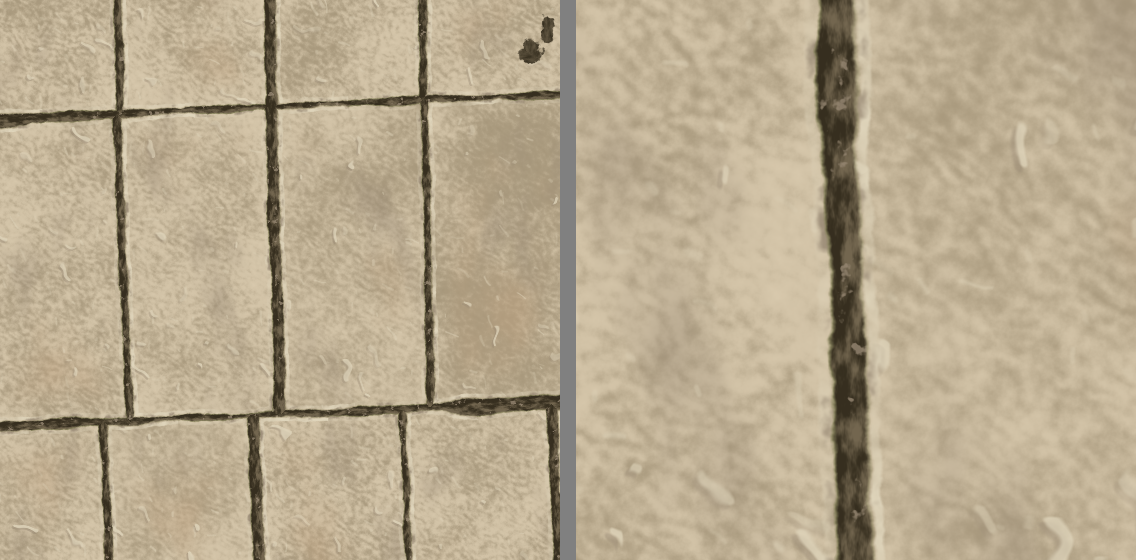
Left, the full canvas; right, a detail of the centre.
This texture is drawn by a WebGL 2 fragment shader. Its source:

```glsl
#version 300 es
precision highp float;
// Weathered sandstone paving: three courses of upright slabs with dark, ragged joints.
uniform vec2 u_resolution;
out vec4 fragColor;

const vec3 SAND_LIGHT = vec3(0.83, 0.77, 0.66);
const vec3 SAND_DARK = vec3(0.66, 0.60, 0.49);
const vec3 CREAM = vec3(0.88, 0.84, 0.74);
const vec3 CLAY = vec3(0.74, 0.63, 0.50);
const vec3 GREY = vec3(0.59, 0.53, 0.45);
const vec3 MOSS = vec3(0.50, 0.49, 0.33);
const vec3 SOIL = vec3(0.45, 0.40, 0.31);
const vec3 GAP = vec3(0.21, 0.18, 0.12);

vec2 hash2(vec2 p) {
  vec3 q = fract(p.xyx * vec3(0.1031, 0.1030, 0.0973));
  q += dot(q, q.yzx + 33.33);
  return fract((q.xx + q.yz) * q.zy);
}
vec2 gradient(vec2 cell) {
  float angle = 6.2832 * hash2(cell).x;
  return vec2(cos(angle), sin(angle));
}
// Gradient noise, roughly -0.7 to 0.7.
float noise(vec2 p) {
  vec2 i = floor(p), f = fract(p), e = vec2(0.0, 1.0);
  vec2 w = f * f * f * (f * (f * 6.0 - 15.0) + 10.0);
  float low = mix(dot(gradient(i), f), dot(gradient(i + e.yx), f - e.yx), w.x);
  float high = mix(dot(gradient(i + e.xy), f - e.xy), dot(gradient(i + e.yy), f - e.yy), w.x);
  return mix(low, high, w.y);
}
float fbm(vec2 p) {
  float sum = 0.0, gain = 0.6;
  for (int i = 0; i < 4; i++) {
    sum += gain * noise(p);
    p = mat2(1.6, 1.2, -1.2, 1.6) * p + 7.3;
    gain *= 0.55;
  }
  return sum;
}
float band(float d, float halfWidth, float soft) {
  return 1.0 - smoothstep(halfWidth - soft, halfWidth + soft, abs(d));
}
// Short slanted scratches, at most one per cell.
float scratches(vec2 p, float cells, float density, float soft) {
  p = p * cells + 0.2 * vec2(noise(p * 45.0), noise(p * 45.0 + 19.0));
  float mask = 0.0;
  for (int k = 0; k < 9; k++) {
    vec2 cell = floor(p) + vec2(k % 3, k / 3) - 1.0;
    vec2 place = hash2(cell + cells), kind = hash2(cell + cells + 57.0);
    float angle = -0.9 + 1.7 * (kind.x - 0.5);
    vec2 axis = vec2(cos(angle), sin(angle)), d = p - cell - place;
    float reach = 0.04 + 0.32 * kind.y * kind.y;
    float dist = length(d - axis * clamp(dot(d, axis), -reach, reach));
    float stroke = band(dist, 0.04 + 0.025 * place.x, soft * cells);
    mask = max(mask, stroke * step(fract(place.x * 7.0 + kind.x), density) * (0.4 + 0.6 * place.y));
  }
  return mask;
}
// Ragged hole: a pair of blots, the second smaller and upright.
float chip(vec2 p, vec2 center, float soft) {
  float mask = 0.0;
  for (int i = 0; i < 2; i++) {
    float k = float(i);
    vec2 d = (p - center - k * vec2(0.031, 0.038)) / mix(vec2(0.027, 0.02), vec2(0.014, 0.025), k);
    mask = max(mask, band(length(d) + 0.8 * fbm(p * 50.0), 0.85, 0.05 + soft * 40.0));
  }
  return mask;
}

void main() {
  vec2 uv = gl_FragCoord.xy / u_resolution;
  float soft = max(0.0014, 0.7 / u_resolution.y);
  vec2 p = uv + 0.004 * vec2(noise(uv * 11.0), noise(uv * 11.0 + 31.0))
              + 0.004 * vec2(fbm(uv * 60.0), fbm(uv * 60.0 + 17.0));
  // Two gently climbing bed joints divide the courses.
  float upper = p.y - (0.784 + 0.058 * p.x - 0.011 * p.x * p.x);
  float lower = p.y - (0.239 + 0.042 * p.x);
  float course = step(0.0, lower) + step(0.0, upper);
  bool isUpper = abs(upper) < abs(lower);
  float bed = isUpper ? upper : lower;
  float bedWidth = 0.0058 + 0.006 * noise(vec2(p.x * 13.0, isUpper ? 3.4 : 8.6));
  bedWidth += isUpper ? 0.004 * smoothstep(0.22, 0.1, p.x) : 0.007 * smoothstep(0.74, 0.84, p.x);
  // Upright joints lean a little and shift from course to course.
  float isBottom = 1.0 - min(course, 1.0), isTop = max(course - 1.0, 0.0);
  float pitch = 0.272 - 0.0045 * isBottom;
  float start = 0.220 - 0.030 * isBottom - 0.008 * isTop;
  float middle = 0.53 - 0.41 * isBottom + 0.37 * isTop;
  float lean = mix(0.045 - 0.05 * (p.x - 0.2) * (1.0 - isBottom), 0.01, isTop);
  float t = (p.x - start + lean * (p.y - middle)) / pitch;
  float side = (fract(t + 0.5) - 0.5) * pitch, odd = mod(floor(t + 0.5), 2.0);
  float sideWidth = 0.0062 + 0.0034 * odd + 0.004 * noise(vec2(floor(t + 0.5) * 3.7 + 0.4, p.y * 17.0));
  float sideEdge = abs(side) - sideWidth, bedEdge = abs(bed) - bedWidth;
  float edge = min(sideEdge, bedEdge);
  // Slab face: paler borders, cloudy stains, blotches and rippled grain.
  vec2 tone = hash2(vec2(floor(t), course) + 4.0);
  float heart = smoothstep(0.01, 0.09, edge);
  float cloud = fbm(uv * 5.0 + tone * 9.0), blotch = fbm(uv * 24.0 + 5.0);
  vec2 bent = uv + 0.012 * vec2(noise(uv * 24.0), noise(uv * 24.0 + 8.0));
  float grain = noise(mat2(0.8, 0.5, -0.5, 0.8) * bent * vec2(80.0, 135.0)) + 0.8 * fbm(uv * 140.0);
  float light = 0.68 - 0.12 * heart + 0.16 * (tone.x - 0.5) + 0.75 * cloud + 0.4 * blotch;
  light -= 0.3 * smoothstep(0.5, 1.0, uv.x) * (1.0 - isBottom - isTop);
  light = 0.5 + 0.85 * (light - 0.5) + (0.36 + 0.2 * tone.y) * grain;
  vec3 color = mix(SAND_DARK, SAND_LIGHT, mix(light, smoothstep(0.1, 0.9, light), 0.65));
  color = mix(color, CLAY, 0.45 * heart * smoothstep(0.0, 0.45, fbm(uv * vec2(4.0, 3.0) + 23.0)));
  color = mix(color, GREY, 0.4 * smoothstep(0.05, 0.5, fbm(uv * vec2(9.0, 4.0) + 41.0)));
  // Scratches with a faint shadow, over two sizes.
  float marks = max(scratches(uv, 17.0, 0.32, soft), 0.55 * scratches(uv + 0.3, 31.0, 0.4, soft));
  color = mix(color, GREY, 0.45 * scratches(uv + 0.003, 17.0, 0.32, soft));
  color = mix(color, CREAM, 0.8 * marks);
  // Worn pale arris and a thin mossy lip, both broken along their length.
  float wear = clamp(0.6 + 1.3 * fbm(uv * 26.0), 0.0, 1.0);
  color = mix(color, CREAM, wear * band(edge - 0.0055, 0.003, 0.0015) * (side > 0.0 ? 0.95 : 0.45));
  float dirt = smoothstep(0.0, 0.35, fbm(uv * 34.0 + 61.0));
  color = mix(color, GREY, 0.85 * dirt * smoothstep(0.009, 0.003, edge));
  color = mix(color, MOSS, band(edge, 0.0014, 0.0012) * (side < 0.0 ? 0.85 : 0.4));
  // Gap: streaked soil, darkest along its left or upper wall, with lighter crumbs.
  bool alongBed = bedEdge < sideEdge;
  float across = alongBed ? -bed / bedWidth : side / sideWidth;
  float streak = fbm(uv * (alongBed ? vec2(45.0, 110.0) : vec2(110.0, 45.0)));
  vec3 soil = mix(GAP, SOIL, smoothstep(-0.25, 0.4, streak + 0.22 * across));
  soil = mix(soil, GREY, 0.8 * smoothstep(0.22, 0.36, fbm(uv * 62.0 + 3.0)));
  color = mix(color, soil, 1.0 - smoothstep(-soft, soft, edge));
  color = mix(color, mix(GAP, SOIL, 0.3 + streak), 0.95 * chip(uv, vec2(0.947, 0.908), soft));
  fragColor = vec4(color, 1.0);
}
```
